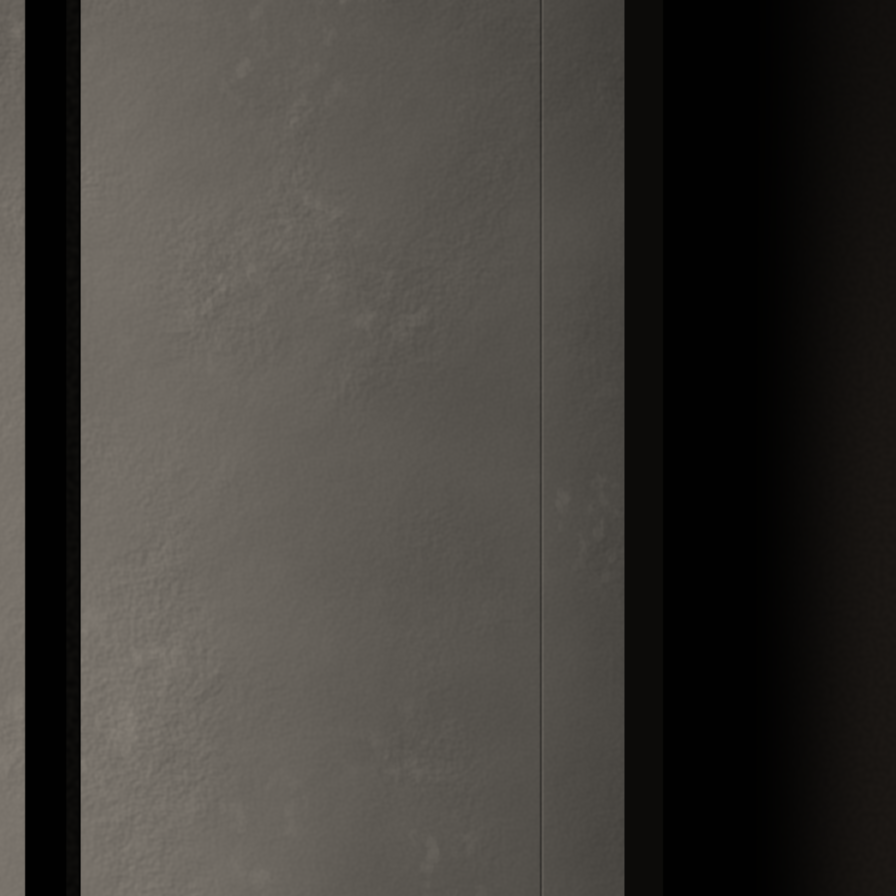
Give the GLSL for this texture, as a WebGL 2 fragment shader.

```glsl
#version 300 es
precision highp float;

uniform vec2 u_resolution;
out vec4 fragColor;

vec2 hashGradient(vec2 cell) {
    vec3 q = fract(vec3(cell.xyx) * vec3(0.1031, 0.103, 0.0973));
    q += dot(q, q.yzx + 33.33);
    float angle = 6.2832 * fract((q.x + q.y) * q.z);
    return vec2(cos(angle), sin(angle));
}

float gradientNoise(vec2 p) {
    vec2 i = floor(p), f = fract(p);
    vec2 u = f * f * f * (f * (f * 6.0 - 15.0) + 10.0);
    float a = dot(hashGradient(i), f);
    float b = dot(hashGradient(i + vec2(1, 0)), f - vec2(1, 0));
    float c = dot(hashGradient(i + vec2(0, 1)), f - vec2(0, 1));
    float d = dot(hashGradient(i + vec2(1, 1)), f - vec2(1, 1));
    return mix(mix(a, b, u.x), mix(c, d, u.x), u.y);
}

float fbm(vec2 p, int octaves) {
    float sum = 0.0, amplitude = 0.5;
    for (int k = 0; k < octaves; k++) {
        sum += amplitude * gradientNoise(p);
        p = mat2(1.6, 1.2, -1.2, 1.6) * p + 7.3;
        amplitude *= 0.55;
    }
    return sum;
}

// Plaster relief: broad trowel ridges plus fine grain
float relief(vec2 p) {
    vec2 warp = 0.025 * vec2(fbm(p * 7.0, 2), fbm(p * 7.0 + 19.0, 2));
    return fbm((p + warp) * 26.0, 4) + 0.22 * gradientNoise(p * 150.0);
}

float band(float x, float left, float right, float soft) {
    return smoothstep(left - soft, left + soft, x)
         * (1.0 - smoothstep(right - soft, right + soft, x));
}

void main() {
    vec2 uv = gl_FragCoord.xy / u_resolution;
    float soft = max(0.0012, 0.6 / u_resolution.x);

    // Light falling off across the panel
    float light = mix(0.455, 0.325, smoothstep(0.06, 0.64, uv.x));
    light -= 0.035 * smoothstep(0.6, 0.7, uv.x);
    light += 0.025 * (0.5 - uv.y) * smoothstep(0.5, 0.1, uv.x);
    light -= 0.02 * smoothstep(0.75, 1.0, uv.y);
    light = mix(light, 0.47 - 0.07 * smoothstep(0.6, 1.0, uv.y), step(uv.x, 0.05));

    // Side-lit relief, rougher in patches toward the left
    float patches = smoothstep(-0.12, 0.25, fbm(uv * vec2(5.0, 4.0) + 3.7, 3));
    float roughness = (0.35 + 0.65 * patches) * mix(1.0, 0.5, smoothstep(0.1, 0.65, uv.x));
    float slope = relief(uv) - relief(uv + vec2(-0.0025, 0.002));
    light += 0.17 * slope * roughness;

    // Cloudy stains and pale scuffs
    light += 0.035 * fbm(uv * 6.0 + 11.0, 4);
    float scuffArea = smoothstep(0.02, 0.25, fbm(uv * vec2(4.5, 3.5) + 23.0, 3));
    light += 0.035 * scuffArea * smoothstep(0.02, 0.3, fbm(uv * vec2(32.0, 24.0), 4));
    light += 0.012 * gradientNoise(uv * 230.0);

    // Vertical seam: dark groove with a lit lip
    light -= 0.12 * band(uv.x, 0.6025, 0.6045, soft);
    light += 0.05 * band(uv.x, 0.605, 0.607, soft);
    vec3 plaster = light * mix(vec3(1.0, 0.95, 0.885), vec3(1.0, 0.965, 0.9), uv.x);

    // Warm glow in the shadow at the right
    float glow = smoothstep(0.83, 1.0, uv.x) * mix(1.0, 0.68, smoothstep(0.45, 1.0, uv.y));
    glow *= 1.0 + 0.15 * gradientNoise(uv * 160.0);
    vec3 color = vec3(0.004, 0.004, 0.003) + vec3(0.098, 0.084, 0.073) * glow;

    // Recess edges beside the panel
    float innerEdge = band(uv.x, 0.074, 0.088, soft);
    color = mix(color, vec3(0.045, 0.042, 0.036) * (1.0 + 0.6 * gradientNoise(uv * 120.0)), innerEdge);
    float outerEdge = band(uv.x, 0.697, 0.74, soft);
    color = mix(color, vec3(0.046, 0.044, 0.037), outerEdge);

    // Plaster faces
    float faces = max(1.0 - smoothstep(0.028 - soft, 0.028 + soft, uv.x),
                      band(uv.x, 0.09, 0.697, soft));
    color = mix(color, plaster, faces);
    fragColor = vec4(color, 1.0);
}
```
